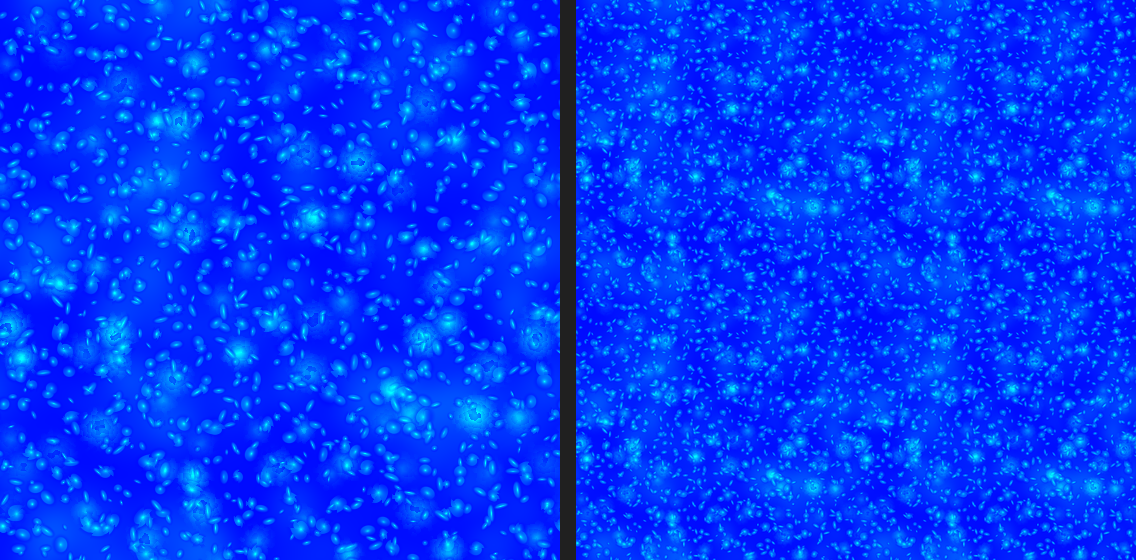
Left: one tile. Right: repeated 2 by 2.
Give the GLSL for this texture, as a WebGL 1 fragment shader.

```glsl
precision highp float;
uniform vec2 u_resolution;

const float TAU = 6.2831853;

vec2 hash2(vec2 p) {
  return fract(sin(vec2(dot(p, vec2(127.1, 311.7)), dot(p, vec2(269.5, 183.3)))) * 43758.55);
}

mat2 rotation(float angle) {
  float c = cos(angle), s = sin(angle);
  return mat2(c, s, -s, c);
}

// Soft bumps on a wrapping grid
float haze(vec2 uv, float n, float seed) {
  vec2 g = uv * n;
  float sum = 0.0;
  for (int j = -1; j <= 1; j++) {
    for (int i = -1; i <= 1; i++) {
      vec2 cell = floor(g) + vec2(float(i), float(j));
      vec2 id = mod(cell, n) + seed;
      vec2 p = g - cell - hash2(id);
      float strength = hash2(id + 31.7).x;
      sum += strength * strength * pow(max(0.0, 1.0 - dot(p, p)), 3.0);
    }
  }
  return sum;
}

// Cellular scales: xy = offset to the nearest seed in cells, z = tone of the scale
vec3 scales(vec2 uv, float n) {
  vec2 g = uv * n;
  vec3 nearest = vec3(0.0);
  float best = 9.0;
  for (int j = -1; j <= 1; j++) {
    for (int i = -1; i <= 1; i++) {
      vec2 cell = floor(g) + vec2(float(i), float(j));
      vec2 id = mod(cell, n);
      vec2 offset = cell + hash2(id) - g;
      float d = dot(offset, offset);
      if (d < best) {
        best = d;
        nearest = vec3(offset, hash2(id + 11.3).x);
      }
    }
  }
  return nearest;
}

// Glowing crusts broken into overlapping scales, some with a hollow core
float crusts(vec2 uv, float n) {
  vec3 scale = scales(uv, 128.0);
  vec2 g = (uv + scale.xy * 0.006) * n;
  float light = 0.0;
  for (int j = -1; j <= 1; j++) {
    for (int i = -1; i <= 1; i++) {
      vec2 cell = floor(g) + vec2(float(i), float(j));
      vec2 id = mod(cell, n) + 83.0;
      vec2 form = hash2(id + 19.1);
      vec2 p = g - cell - hash2(id);
      float d = length(p) / (0.25 + 0.18 * form.x);
      float tilt = dot(scale.xy, p / (length(p) + 0.05));
      float relief = 0.65 + 0.5 * scale.z + 0.9 * tilt;
      d += 0.25 * (scale.z - 0.5);
      float strength = 0.25 + 0.75 * form.y * form.y;
      float core = exp(-8.0 * d * d);
      float hollow = step(0.68, form.x) * (1.0 - smoothstep(0.16, 0.26, d));
      float skirt = 1.0 - smoothstep(0.6, 1.05, d);
      light = max(light, strength * (0.3 * skirt * relief
        + 0.75 * core * mix(1.0, relief, 0.7) * (1.0 - 0.85 * hollow)));
    }
  }
  return light;
}

// Crisp grains with a bright crest: x = light, y = shade thrown around them
vec2 grains(vec2 uv, float n, float seed, float size, float ragged) {
  vec2 g = uv * n;
  float pixel = n / u_resolution.y;
  vec2 result = vec2(0.0);
  for (int j = -1; j <= 1; j++) {
    for (int i = -1; i <= 1; i++) {
      vec2 cell = floor(g) + vec2(float(i), float(j));
      vec2 id = mod(cell, n) + seed;
      vec2 form = hash2(id + 57.3);
      vec2 kind = hash2(id + 91.9);
      float radius = size * (0.35 + 0.65 * form.y);
      float slim = kind.x * (1.0 - 0.7 * ragged);
      vec2 p = rotation(form.x * TAU) * (g - cell - hash2(id)) / radius;
      p.y *= 1.0 + 1.3 * slim;
      float turn = atan(p.y, p.x + 0.0001) / TAU;
      float petal = fract(turn * 3.0 + 0.4 * sin(turn * TAU * 2.0 + kind.y * TAU));
      float d = length(p) / (1.0 - ragged * 0.35 * petal);
      float edge = 0.8 * (1.0 + 1.3 * slim) * pixel / radius;
      float mask = 1.0 - smoothstep(1.0 - edge, 1.0 + edge, d);
      float crest = exp(-4.2 * length(p * vec2(1.0 - 0.65 * slim, 1.0)));
      float folds = ragged * (0.1 * petal - 0.05) * smoothstep(0.05, 0.4, d);
      float body = 0.16 + 0.08 * (1.0 - d) + 0.15 * p.y + folds;
      result.x = max(result.x, mask * (body + (0.55 + 0.45 * kind.y) * crest));
      result.y = max(result.y, 1.0 - smoothstep(0.8, 1.6, d));
    }
  }
  return result;
}

void main() {
  vec2 uv = gl_FragCoord.xy / u_resolution;
  float glow = 0.04 + 0.21 * haze(uv, 7.0, 5.0) + 0.13 * haze(uv, 13.0, 41.0);
  glow += crusts(uv, 10.0);
  vec2 grain = max(grains(uv, 25.0, 7.0, 0.36, 0.0), grains(uv, 16.0, 133.0, 0.34, 1.0));
  grain = max(grain, grains(uv, 19.0, 211.0, 0.24, 0.15));
  glow *= 1.0 - 0.4 * grain.y;
  glow += grain.x * (1.0 - 0.3 * min(glow, 1.0));
  gl_FragColor = vec4(0.0, clamp(glow, 0.0, 1.0), 1.0, 1.0);
}
```
